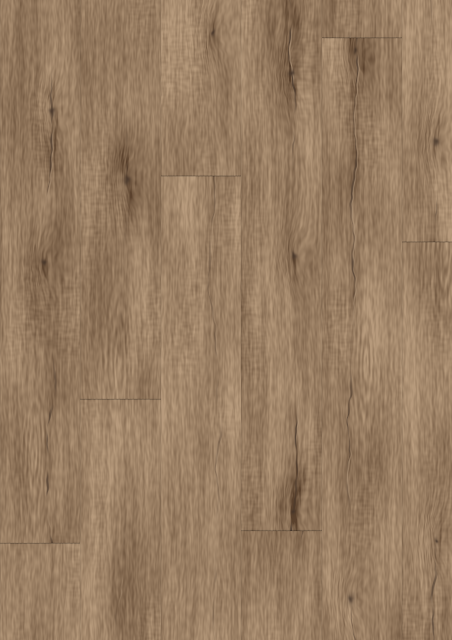
This texture is drawn by a Shadertoy shader. Its source:

```glsl
const float PLANK_WIDTH = 0.1257;
const float JOINT_HEIGHTS[6] = float[6](0.151, 0.376, 0.725, 0.171, 0.941, 0.622);
const float CRACK_SIDES[6] = float[6](0.14, 0.04, 0.17, 0.18, -0.1, -0.08);
const float CRACK_STRENGTHS[6] = float[6](0.8, 0.75, 0.35, 1.0, 0.85, 0.75);
const vec3 DARK_OAK = vec3(0.435, 0.335, 0.245);
const vec3 LIGHT_OAK = vec3(0.67, 0.56, 0.445);
const vec3 CRACK_BROWN = vec3(0.26, 0.2, 0.16);
const vec3 LIMED_EDGE = vec3(0.73, 0.63, 0.52);

float hash(vec2 p) {
    vec3 q = fract(p.xyx * 0.1031);
    q += dot(q, q.yzx + 33.33);
    return fract((q.x + q.y) * q.z);
}

vec2 gradient(vec2 cell) {
    float angle = 6.2832 * hash(cell);
    return vec2(cos(angle), sin(angle));
}

float gradientNoise(vec2 p) {
    vec2 i = floor(p), f = fract(p);
    vec2 u = f * f * f * (f * (f * 6.0 - 15.0) + 10.0);
    vec2 e = vec2(0.0, 1.0);
    float low = mix(dot(gradient(i), f), dot(gradient(i + e.yx), f - e.yx), u.x);
    float high = mix(dot(gradient(i + e), f - e), dot(gradient(i + e.yy), f - e.yy), u.x);
    return mix(low, high, u.y);
}

float bell(vec2 p) {
    return exp(-dot(p, p));
}

// Sideways position of the crack that wanders along a plank
float crackPath(float y, float seed, float side) {
    return side * PLANK_WIDTH + 0.022 * gradientNoise(vec2(y * 4.0, seed + 0.4))
         + 0.007 * gradientNoise(vec2(y * 17.0, seed + 9.3))
         + 0.0025 * gradientNoise(vec2(y * 70.0, seed + 15.6));
}

// x: knot core, y: shadow around it, z: sideways bend of the grain
vec3 knots(vec2 p, float seed, float side) {
    vec3 sum = vec3(0.0);
    vec2 ragged = 0.004 * vec2(gradientNoise(p * 90.0), gradientNoise(p * 80.0 + 19.0));
    for (float k = 0.0; k < 3.0; k++) {
        float y = (k + 0.15 + 0.7 * hash(vec2(seed, k + 20.0))) / 3.0;
        float present = step(0.35, hash(vec2(seed + 5.0, k)));
        float size = mix(0.003, 0.008, hash(vec2(k, seed + 8.0)));
        vec2 d = p + ragged - vec2(crackPath(y, seed, side), y);
        sum.x += present * bell(d / (size * vec2(0.7, 1.1)));
        sum.y += present * exp(-length(d / vec2(0.016, 0.045)));
        sum.z += present * bell(d / vec2(0.022, 0.05));
    }
    return sum;
}

// Nested long arches of growth rings
float cathedral(vec2 p, float seed, float side) {
    vec2 d = p - vec2(-side * 0.06, hash(vec2(seed, 42.0)));
    d.x += 0.008 * gradientNoise(vec2(p.y * 7.0, seed + 4.0));
    float radius = length(d * vec2(1.0, 0.16));
    float rings = sin(radius * 1000.0 + 5.0 * gradientNoise(p * vec2(45.0, 9.0) + seed));
    return rings * bell(d / vec2(0.026, 0.14)) * step(0.3, hash(vec2(seed, 43.0)));
}

// Lightness of the wood from broad clouds down to pores
float grain(vec2 p, float seed, float bend) {
    vec2 q = p + vec2(seed * 1.7 + 0.014 * bend, seed * 2.3);
    q.x += 0.006 * gradientNoise(q * vec2(8.0, 4.0));
    float clouds = gradientNoise(q * vec2(17.0, 4.5));
    float streaks = gradientNoise(q * vec2(80.0, 3.5));
    float fibres = gradientNoise(q * vec2(240.0, 16.0));
    float pores = gradientNoise(q * vec2(330.0, 70.0));
    float flecks = gradientNoise(q * vec2(70.0, 190.0));
    float fleckArea = smoothstep(0.0, 0.4, gradientNoise(q * vec2(14.0, 5.0) + 31.0));
    return 0.52 * clouds + 0.3 * streaks + 0.36 * fibres + 0.36 * pores
         + 0.24 * flecks * fleckArea;
}

// Soft line of the given half width
float line(float dist, float halfWidth, float pixel) {
    return 1.0 - smoothstep(halfWidth - pixel * 0.5, halfWidth + pixel, abs(dist));
}

void mainImage(out vec4 fragColor, in vec2 fragCoord) {
    float pixel = 1.0 / iResolution.y;
    vec2 p = fragCoord * pixel;

    // Plank layout: one staggered end joint in each column
    float column = floor(p.x / PLANK_WIDTH);
    float across = fract(p.x / PLANK_WIDTH) - 0.5;
    int slot = int(mod(column, 6.0));
    float joint = JOINT_HEIGHTS[slot], side = CRACK_SIDES[slot];
    float seed = column * 2.0 + step(joint, p.y) + 7.0;
    vec2 local = vec2(across * PLANK_WIDTH, p.y);

    // Wood tone
    vec3 knot = knots(local, seed, side);
    float tone = 0.76 + 0.24 * (hash(vec2(seed, 11.0)) - 0.5);
    tone += grain(local, seed, knot.z) + 0.2 * cathedral(local, seed, side);

    // Smoky shadow and short checks along the crack and round the knots
    float offset = local.x - crackPath(p.y, seed, side);
    float open = smoothstep(-0.15, 0.25, gradientNoise(vec2(p.y * 5.0, seed + 60.5)));
    open *= CRACK_STRENGTHS[slot];
    float smoke = 0.6 + 1.2 * gradientNoise(local * vec2(50.0, 11.0) + seed);
    float checks = smoothstep(0.1, 0.4, gradientNoise(local * vec2(190.0, 18.0) + seed));
    float nearCrack = open * exp(-abs(offset) / 0.012);
    tone -= (smoke + 0.7 * checks) * (0.5 * nearCrack + 0.7 * knot.y);
    vec3 color = mix(DARK_OAK, LIGHT_OAK, clamp(tone, -0.35, 1.2));

    // Broken crack with a limed edge, then knot cores
    float rough = 0.0007 + 0.0016 * gradientNoise(vec2(p.y * 45.0, seed + 0.5));
    float broken = smoothstep(-0.3, 0.25, gradientNoise(vec2(p.y * 28.0, seed + 33.5)));
    float limed = smoothstep(-0.05, 0.25, gradientNoise(vec2(p.y * 12.0, seed + 77.5)));
    color = mix(color, CRACK_BROWN, 0.7 * open * broken * line(offset, rough, pixel));
    color = mix(color, LIMED_EDGE, 0.55 * open * limed * line(offset - 0.002, 0.0005, pixel));
    color = mix(color, CRACK_BROWN, 0.75 * min(knot.x, 1.0));

    // Seams between planks
    float edge = (0.5 - abs(across)) * PLANK_WIDTH;
    color *= 1.0 - 0.06 * line(edge, 0.0006, pixel);
    color *= 1.0 - 0.22 * line(p.y - joint, 0.0005, pixel);
    fragColor = vec4(color, 1.0);
}
```
